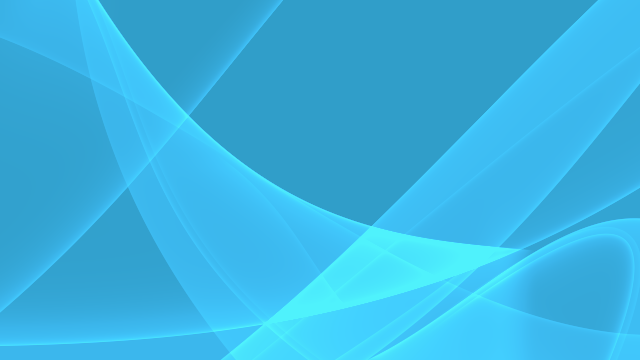
Give the GLSL for this background, as a Shadertoy shader.

```glsl
const vec3 DEEP = vec3(0.19, 0.62, 0.79);
const vec3 BLUE = vec3(0.23, 0.71, 0.92);
const vec3 SKY = vec3(0.25, 0.77, 0.98);
const vec3 AZURE = vec3(0.26, 0.82, 1.00);
const vec3 CYAN = vec3(0.28, 0.88, 0.99);
const vec3 GLINT = vec3(0.31, 0.95, 0.99);
const float GAIN = 1.45;
const float SHADE = 0.045;
const float EDGE_SOFTNESS = 0.0018;
const float RIM_WIDTH = 0.006;
const vec2 LOOP_TIP = vec2(1.735, 0.335);
const vec2 LOOP_AXIS = vec2(-0.64, -0.768);
const float LOOP_BEND = 8.5;

// Cubic through four knots
float cubic(float x, vec4 k, vec4 v) {
    vec4 d = x - k;
    return v.x * d.y * d.z * d.w / ((k.x - k.y) * (k.x - k.z) * (k.x - k.w))
         + v.y * d.x * d.z * d.w / ((k.y - k.x) * (k.y - k.z) * (k.y - k.w))
         + v.z * d.x * d.y * d.w / ((k.z - k.x) * (k.z - k.y) * (k.z - k.w))
         + v.w * d.x * d.y * d.z / ((k.w - k.x) * (k.w - k.y) * (k.w - k.z));
}

// Approximate signed distance, positive above the curve
float curveDistance(vec2 p, vec4 knots, vec4 values) {
    const float h = 0.005;
    float y = cubic(p.x, knots, values);
    float slope = (cubic(p.x + h, knots, values) - y) / h;
    return (p.y - y) * inversesqrt(1.0 + slope * slope);
}

// Translucent sheet on the positive side, brightest along its edge
float sheet(float d, float fill, float glow, float width, float rim) {
    float soft = max(EDGE_SOFTNESS, 0.6 / iResolution.y);
    float inside = max(d, 0.0);
    float light = fill + glow * exp(-inside / width) + rim * exp(-inside / RIM_WIDTH);
    return smoothstep(-soft, soft, d) * light;
}

vec3 ramp(float light) {
    float t = clamp(light, 0.0, 1.0) * 5.0;
    vec3 c = mix(DEEP, BLUE, clamp(t, 0.0, 1.0));
    c = mix(c, SKY, clamp(t - 1.0, 0.0, 1.0));
    c = mix(c, AZURE, clamp(t - 2.0, 0.0, 1.0));
    c = mix(c, CYAN, clamp(t - 3.0, 0.0, 1.0));
    return mix(c, GLINT, clamp(t - 4.0, 0.0, 1.0));
}

void mainImage(out vec4 fragColor, in vec2 fragCoord) {
    vec2 p = fragCoord / iResolution.y;
    p.x *= 1.77778 * iResolution.y / iResolution.x;
    vec2 q = p.yx;

    // Sweeping arcs
    float arch = curveDistance(p, vec4(0.273, 0.593, 1.03, 1.389), vec4(1.0, 0.613, 0.372, 0.3125));
    float base = curveDistance(p, vec4(0.0, 0.736, 1.32, 1.778), vec4(0.039, 0.0995, 0.255, 0.479));
    float fold = curveDistance(p, vec4(0.0, 0.521, 0.95, 1.778), vec4(0.896, 0.63, 0.372, 0.07));
    float crest = curveDistance(p, vec4(1.02, 1.32, 1.55, 1.778), vec4(0.0, 0.19, 0.335, 0.393));

    // Steep ribbons, measured to the right
    float beam = curveDistance(q, vec4(0.132, 0.472, 0.674, 1.0), vec4(0.0, 0.347, 0.521, 0.787));
    float band = curveDistance(q, vec4(0.0, 0.37, 0.7, 1.0), vec4(0.613, 1.03, 1.36, 1.662));
    float crease = curveDistance(q, vec4(0.0, 0.33, 0.6, 0.87), vec4(0.7, 1.1, 1.43, 1.778));
    float bandEnd = curveDistance(q, vec4(0.0, 0.317, 0.55, 0.769), vec4(1.02, 1.389, 1.6, 1.778));
    float veil = curveDistance(q, vec4(0.0, 0.0995, 0.549, 1.0), vec4(0.856, 0.736, 0.417, 0.243));
    float veilEnd = curveDistance(q, vec4(0.07, 0.5, 0.77, 1.0), vec4(0.6, 0.347, 0.255, 0.21));
    float seam = curveDistance(q, vec4(0.2, 0.375, 0.49, 0.6), vec4(0.92, 0.8, 0.7, 0.56));
    float streak = curveDistance(q, vec4(0.0, 0.1, 0.2, 0.27), vec4(0.93, 1.08, 1.22, 1.31));

    // Parabolic loop
    vec2 r = p - LOOP_TIP;
    float across = dot(r, vec2(-LOOP_AXIS.y, LOOP_AXIS.x));
    float along = dot(r, LOOP_AXIS);
    float loopEdge = (along - LOOP_BEND * across * across)
        / sqrt(1.0 + 4.0 * LOOP_BEND * LOOP_BEND * across * across);

    // Regions that confine the sheets
    float underArch = smoothstep(0.003, -0.003, arch) * (1.0 - smoothstep(1.38, 1.5, p.x));
    float underBase = smoothstep(0.003, -0.003, base);
    float overBase = 1.0 - underBase;
    float rightSide = smoothstep(1.3, 1.45, p.x);
    float leftSide = 1.0 - smoothstep(0.4, 0.9, p.x);
    float rightOfBeam = smoothstep(-0.003, 0.003, beam);
    float inBand = smoothstep(-0.003, 0.003, band);

    // Left veils and beam
    float light = 0.1 * exp(-length(p - vec2(0.1, 1.0)) / 0.2);
    light += sheet(-beam, 0.0, 0.14, 0.05, 0.19);
    light += underArch * sheet(veilEnd, 0.07 + 0.05 * rightOfBeam, 0.03, 0.06, 0.03);
    light += underArch * sheet(veil, 0.0, 0.03, 0.04, 0.15);
    light += underArch * sheet(veil - 0.02, 0.0, 0.02, 0.03, 0.05);
    light += underArch * leftSide * sheet(fold, 0.03, 0.04, 0.05, 0.07);
    light += underArch * (1.0 - leftSide) * sheet(-fold, 0.0, 0.05, 0.05, 0.1);
    light += underArch * overBase * smoothstep(0.0, 0.05, veil) * smoothstep(0.58, 0.52, p.y)
        * sheet(-seam, 0.0, 0.04, 0.06, 0.06);

    // Main arch and lower sweep
    light += (1.0 - smoothstep(1.38, 1.49, p.x)) * sheet(-arch, 0.04, 0.22, 0.07, 0.4);
    light += max(underArch, rightSide) * sheet(base, 0.0, mix(0.28, 0.08, rightSide), 0.065, 0.33);
    light += underBase * mix(0.15, 0.0, smoothstep(0.8, 1.3, p.x));
    light += 0.1 * underArch * overBase * inBand;

    // Broad diagonal band
    light += sheet(band, 0.23, 0.06, 0.06, 0.2);
    light += sheet(crease, -0.06, 0.03, 0.03, 0.12);
    light += sheet(bandEnd, -0.1, 0.0, 0.05, 0.0);
    light += sheet(-bandEnd, 0.0, 0.08, 0.03, 0.17) * inBand;
    light += underBase * sheet(streak, 0.0, 0.05, 0.03, 0.15);

    // Lower right loop
    float loopRegion = underBase * smoothstep(0.98, 1.06, p.x);
    light += loopRegion * sheet(-crest, 0.17, 0.11, 0.05, 0.26);
    light += smoothstep(0.6, 0.25, along) * sheet(loopEdge, -0.15, 0.11, 0.025, 0.3);
    light += smoothstep(0.6, 0.25, along) * sheet(loopEdge + 0.018, 0.0, 0.03, 0.02, 0.08);
    light += rightSide * underBase * sheet(-fold, 0.08, 0.04, 0.04, 0.12);

    fragColor = vec4(ramp(GAIN * light - SHADE), 1.0);
}
```
